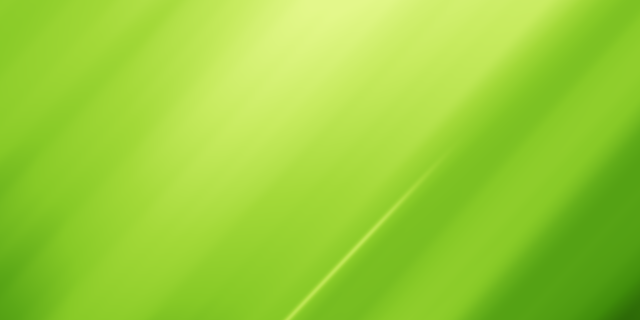
Write a WebGL 1 fragment shader that draws this background.

```glsl
precision highp float;
// Soft diagonal bands of lime light, brightest at the top centre, dark at the lower right.
// Two tone profiles across the bands (bottom and top edge) are blended by height,
// then seams, fine grain and one thin ray are added and the tone is mapped to a palette.
uniform vec2 u_resolution;

// Palette from deep shade to highlight; tone -1 is ABYSS, tone 5 is GLOW
const vec3 ABYSS  = vec3(0.13, 0.33, 0.02);
const vec3 FOREST = vec3(0.25, 0.55, 0.04);
const vec3 LEAF   = vec3(0.36, 0.66, 0.09);
const vec3 GRASS  = vec3(0.53, 0.79, 0.15);
const vec3 LIME   = vec3(0.64, 0.85, 0.22);
const vec3 PALE   = vec3(0.78, 0.92, 0.37);
const vec3 GLOW   = vec3(0.89, 0.97, 0.54);

const float SLANT = 0.955;       // sideways shift of the bands per unit of height
const float BULGE = 0.4;         // how early the upper profile takes over
const float GRAIN = 0.05;        // strength of the fine streaks

// Band edges: start, end, change of tone
const float TOP_BASE = 2.3;
const vec3 TOP_LEFT    = vec3(-0.85, -0.45, 1.2);
const vec3 TOP_GLOW    = vec3(-0.40, 0.05, 1.6);
const vec3 TOP_SOFTEN  = vec3(0.15, 0.40, -0.7);
const vec3 TOP_FADE    = vec3(0.45, 0.70, -0.3);
const vec3 TOP_FALL    = vec3(0.74, 1.00, -2.3);
const vec3 TOP_BAND    = vec3(1.04, 1.20, 0.6);
const vec3 TOP_SHADE   = vec3(1.22, 1.50, -1.6);

const float LOW_BASE = 0.0;
const vec3 LOW_LEFT    = vec3(-0.30, 0.00, 0.8);
const vec3 LOW_RISE    = vec3(0.00, 0.28, 1.4);
const vec3 LOW_SOFTEN  = vec3(0.34, 0.52, -0.4);
const vec3 LOW_LIFT    = vec3(0.60, 0.88, 0.2);
const vec3 LOW_FALL    = vec3(0.90, 1.00, -0.4);
const vec3 LOW_BAND    = vec3(1.10, 1.28, 0.7);
const vec3 LOW_SHADE   = vec3(1.33, 1.56, -1.5);
const vec3 LOW_CORNER  = vec3(1.65, 2.00, -1.4);

// Seams and ray: centre, half width, change of tone
const vec3 LEFT_SEAM  = vec3(-0.43, 0.07, -0.35);
const vec3 INNER_SEAM = vec3(-0.09, 0.08, -0.25);
const vec3 RAY        = vec3(0.898, 0.013, 1.7);
const vec2 RAY_FADE   = vec2(0.22, 0.60);

float edge(float s, vec3 e) {
  return e.z * smoothstep(e.x, e.y, s);
}

float line(float s, vec3 l) {
  float d = (s - l.x) / l.y;
  return l.z * exp(-d * d);
}

float topProfile(float s) {
  return TOP_BASE + edge(s, TOP_LEFT) + edge(s, TOP_GLOW) + edge(s, TOP_SOFTEN)
       + edge(s, TOP_FADE) + edge(s, TOP_FALL) + edge(s, TOP_BAND) + edge(s, TOP_SHADE);
}

float lowProfile(float s) {
  return LOW_BASE + edge(s, LOW_LEFT) + edge(s, LOW_RISE) + edge(s, LOW_SOFTEN)
       + edge(s, LOW_LIFT) + edge(s, LOW_FALL) + edge(s, LOW_BAND)
       + edge(s, LOW_SHADE) + edge(s, LOW_CORNER);
}

// Layered sines across the bands, drifting slowly along them
float fineStreaks(float s, float along) {
  float sum = 0.0;
  float frequency = 17.0;
  float weight = 1.0;
  for (int i = 0; i < 4; i++) {
    sum += weight * sin(s * frequency + 1.3 * along + float(i) * 2.1);
    frequency *= 1.73;
    weight *= 0.65;
  }
  return sum;
}

vec3 palette(float tone) {
  vec3 c = mix(ABYSS, FOREST, clamp(tone + 1.0, 0.0, 1.0));
  c = mix(c, LEAF, clamp(tone, 0.0, 1.0));
  c = mix(c, GRASS, clamp(tone - 1.0, 0.0, 1.0));
  c = mix(c, LIME, clamp(tone - 2.0, 0.0, 1.0));
  c = mix(c, PALE, clamp(tone - 3.0, 0.0, 1.0));
  return mix(c, GLOW, clamp(tone - 4.0, 0.0, 1.0));
}

void main() {
  // Canvas is two units wide and one unit high
  vec2 p = gl_FragCoord.xy / u_resolution * vec2(2.0, 1.0);
  float across = p.x - SLANT * p.y;
  float height = p.y * (1.0 + BULGE * (1.0 - p.y));

  // Broad bands
  float tone = mix(lowProfile(across), topProfile(across), height);

  // Seams and fine streaks
  tone += line(across, LEFT_SEAM) + line(across, INNER_SEAM);
  tone += GRAIN * fineStreaks(across, p.x + p.y);

  // Thin ray, fading upwards
  tone += line(across, RAY) * (1.0 - smoothstep(RAY_FADE.x, RAY_FADE.y, p.y));

  gl_FragColor = vec4(palette(tone), 1.0);
}
```
